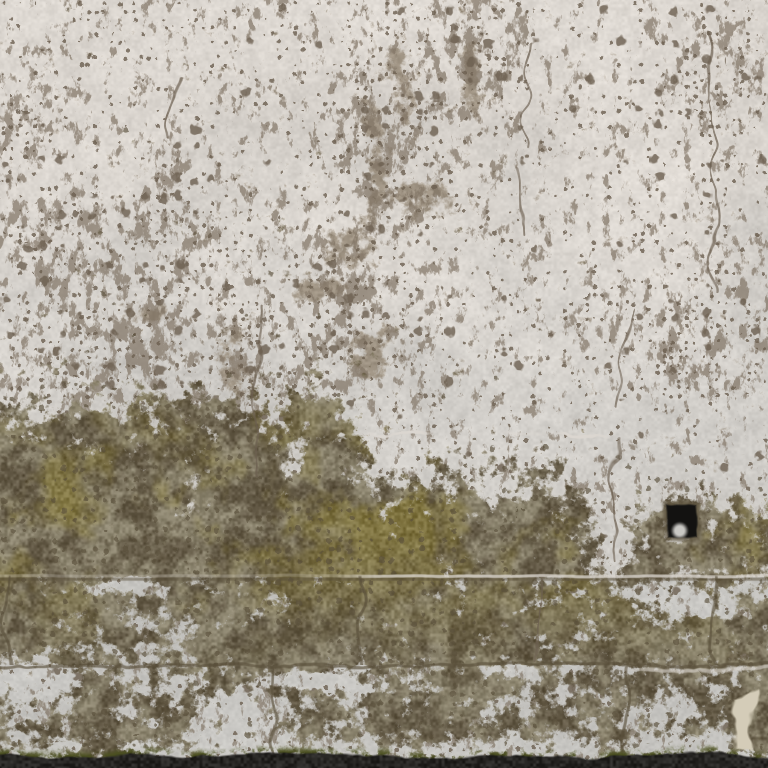
Give the GLSL for this texture, as a WebGL 2 fragment shader.

```glsl
#version 300 es
precision highp float;
uniform vec2 u_resolution;
out vec4 fragColor;

#define LEDGE_Y 0.25
#define JOINT_Y 0.134
#define BLOCK_WIDTH 0.46
#define GROUND_Y 0.017
#define COUNT 9

const vec3 PLASTER = vec3(.86, .84, .815);
const vec3 COOL = vec3(.79, .785, .77);
const vec3 STAIN = vec3(.58, .53, .46);
const vec3 SPECK = vec3(.42, .37, .31);
const vec3 MOSS_GREY = vec3(.53, .5, .41);
const vec3 MOSS_DARK = vec3(.35, .31, .23);
const vec3 MOSS_YELLOW = vec3(.5, .45, .19);
const vec3 SOOT = vec3(.15, .145, .135);

// Soft patches: centre, radii
const vec4 STAINS[COUNT] = vec4[](
  vec4(.488, .8, .016, .11), vec4(.52, .9, .017, .06), vec4(.555, .745, .045, .022),
  vec4(.46, .68, .035, .025), vec4(.42, .62, .035, .02), vec4(.49, .54, .025, .035),
  vec4(.305, .51, .018, .055), vec4(.2, .59, .035, .012), vec4(.61, .9, .014, .06));
const vec4 SPECKLED[COUNT] = vec4[](
  vec4(.19, .54, .16, .09), vec4(.22, .7, .05, .1), vec4(.07, .68, .08, .08),
  vec4(.01, .83, .04, .07), vec4(.62, .92, .05, .1), vec4(.45, .59, .09, .12),
  vec4(.51, .82, .06, .14), vec4(.92, .9, .06, .08), vec4(.91, .56, .1, .07));
const vec4 CLEAN[COUNT] = vec4[](
  vec4(.25, .36, .021, .055), vec4(.38, .39, .022, .04), vec4(.8, .3, .025, .06),
  vec4(.14, .242, .06, .01), vec4(.04, .12, .045, .035), vec4(.42, .115, .06, .014),
  vec4(.67, .122, .03, .012), vec4(.9, .22, .09, .03), vec4(.31, .06, .06, .05));
// Cracks: start, end
const vec4 CRACKS[COUNT] = vec4[](
  vec4(.347, .6, .328, .48), vec4(.328, .48, .34, .38), vec4(.925, .96, .93, .62),
  vec4(.825, .595, .795, .47), vec4(.8, .43, .8, .27), vec4(.69, .94, .682, .81),
  vec4(.678, .78, .686, .695), vec4(.23, .9, .215, .82), vec4(.705, .25, .695, .14));

float ramp(float a, float b, float x) {
  x = clamp((x - a) / (b - a), 0., 1.);
  return x * x * (3. - 2. * x);
}

float hash(vec2 p) {
  vec3 q = fract(p.xyx * .1031);
  q += dot(q, q.yzx + 33.33);
  return fract((q.x + q.y) * q.z);
}

float noise(vec2 p) {
  vec2 i = floor(p), f = fract(p), e = vec2(1, 0);
  f *= f * (3. - 2. * f);
  return mix(mix(hash(i), hash(i + e), f.x), mix(hash(i + e.yx), hash(i + e.xx), f.x), f.y);
}

float fbm(vec2 p) {
  float sum = 0., amp = .46;
  for (int i = 0; i < 4; i++) {
    sum += amp * noise(p);
    p = mat2(1.6, 1.2, -1.2, 1.6) * p + 7.;
    amp *= .6;
  }
  return sum;
}

float patches(vec2 p, vec4 list[COUNT]) {
  float m = 0.;
  for (int i = 0; i < COUNT; i++) {
    vec2 d = (p - list[i].xy) / list[i].zw;
    m = max(m, exp(-dot(d, d)));
  }
  return m;
}

float segment(vec2 p, vec4 s) {
  vec2 d = s.zw - s.xy;
  return length(p - s.xy - d * clamp(dot(p - s.xy, d) / dot(d, d), 0., 1.));
}

float line(float d, float w) { return ramp(w * 1.8, w * .4, abs(d)); }

// One ragged dot per cell, present with the given chance
float dots(vec2 p, float scale, float chance) {
  vec2 q = p * scale, cell = floor(q);
  vec2 centre = .3 + .4 * vec2(hash(cell + 5.), hash(cell + 19.));
  float radius = mix(.08, .3, hash(cell + 31.));
  float d = length(fract(q) - centre) + (noise(q * 5.) - .5) * .25;
  return step(hash(cell), chance) * ramp(radius + .08, radius - .08, d);
}

void main() {
  vec2 p = gl_FragCoord.xy / u_resolution;
  float broad = fbm(p * 6.), mid = fbm(p * 17. + 3.), fine = fbm(p * 70.);
  float grain = noise(p * 260.) - .5;
  vec2 wobble = vec2(mid, fbm(p * 17. + 40.)) - .5, q = p + wobble * .05;
  float below = ramp(.002, -.002, p.y - LEDGE_Y);

  // Plaster
  float cool = ramp(.85, .4, p.y + (broad - .5) * .4);
  vec3 col = mix(PLASTER, COOL, cool * .6 + below * .4);
  col += (broad - .5) * .08 + (fine - .5) * .09 + grain * .05;

  // Brown stains and scattered specks
  float stain = patches(q, STAINS), speckled = patches(q, SPECKLED);
  col = mix(col, STAIN + grain * .1, .85 * ramp(-.12, .18, fine - .5 + (stain - .6) * .5));
  float grime = fbm(p * vec2(95, 60) + 11.);
  col = mix(col, SPECK + .08, .7 * ramp(0., .16, grime - .6 + speckled * .16));
  float specks = max(dots(p, 45., .07 + .3 * speckled), dots(p + .37, 100., .15 + .35 * speckled));
  col = mix(col, SPECK, specks * .8);

  // Moss rising from the ledge, and on the blocks below
  float right = ramp(.43, .5, p.x);
  float rise = p.y - mix(.455, .375, right) + (mid - .5) * .14;
  float damp = .84 * ramp(.06, -.09, rise) + .3 * exp(-max(rise, 0.) / .08) * (1. - right * .6);
  damp -= .22 * ramp(.74, .82, p.x);
  float blockDamp = .76 - .14 * step(p.y, JOINT_Y) + (broad - .5) * .7 - .3 * ramp(.05, .02, p.y);
  damp = mix(damp, blockDamp, below) - .6 * patches(p + wobble * .025, CLEAN);
  float moss = ramp(-.07, .09, fine * .75 + mid * .25 - .5 + (damp - .5) * .55);
  vec3 mossCol = mix(MOSS_DARK, MOSS_GREY, ramp(.32, .68, fbm(p * 42. + 23.)));
  float yellow = ramp(.42, .65, fbm(p * 11. + 60.)) * exp(-pow(abs(p.y - .33) / .12, 2.));
  mossCol = mix(mossCol, MOSS_YELLOW, .75 * yellow) + grain * .16;
  col = mix(col, mossCol, moss * .93);
  col = mix(col, MOSS_DARK, .65 * dots(p + .71, 75., damp * .6));

  // Cracks
  vec2 bent = p + vec2(noise(p * 32.) - .5, 0) * .018 + wobble * .01;
  float crack = 1.;
  for (int i = 0; i < COUNT; i++) crack = min(crack, segment(bent, CRACKS[i]));
  col = mix(col, SPECK, line(crack, .0013) * (.35 + .6 * fine));

  // Ridge, ledge and block joints
  float ridge = line(p.y - .435 + wobble.y * .025, .002) * ramp(.37, .42, p.x) * ramp(.88, .8, p.x);
  col = mix(col, PLASTER, ridge * ramp(.4, .6, mid));
  col = mix(col, MOSS_DARK, .5 * line(p.y - LEDGE_Y + .004, .002));
  col = mix(col, PLASTER, line(p.y - LEDGE_Y + wobble.y * .004, .0018) * (.25 + .5 * right));
  float shift = p.y > JOINT_Y ? .011 : .358;
  float seam = mod(bent.x - shift + BLOCK_WIDTH * .5, BLOCK_WIDTH) - BLOCK_WIDTH * .5;
  float bed = p.y - JOINT_Y + wobble.y * .014;
  col = mix(col, MOSS_DARK, max(line(seam, .0018), line(bed, .0018)) * below * .65);
  col = mix(col, PLASTER, .6 * ramp(.8, .85, p.x) * line(bed + .005, .002));
  vec2 strip = abs(q - vec2(.975, .06)) - vec2(.011, .038);
  col = mix(col, vec3(.83, .8, .72), ramp(.004, -.002, max(strip.x, strip.y)));

  // Square drain hole
  vec2 hole = abs(p - vec2(.887, .321) + wobble * .012) - vec2(.019, .02);
  float edge = max(hole.x, hole.y);
  col = mix(col, MOSS_DARK, .7 * ramp(.008, .001, edge));
  vec3 inside = mix(SOOT * .5, COOL, ramp(.013, .005, length(p - vec2(.885, .309))));
  col = mix(col, inside, ramp(.002, -.002, edge));

  // Ground with a mossy rim
  float ground = p.y - GROUND_Y + (mid - .5) * .018;
  col = mix(col, vec3(.29, .31, .12), ramp(.012, 0., ground) * ramp(.4, .65, fine));
  col = mix(col, SOOT + grain * .14, ramp(.002, -.002, ground));
  fragColor = vec4(clamp(col, 0., 1.), 1);
}
```
